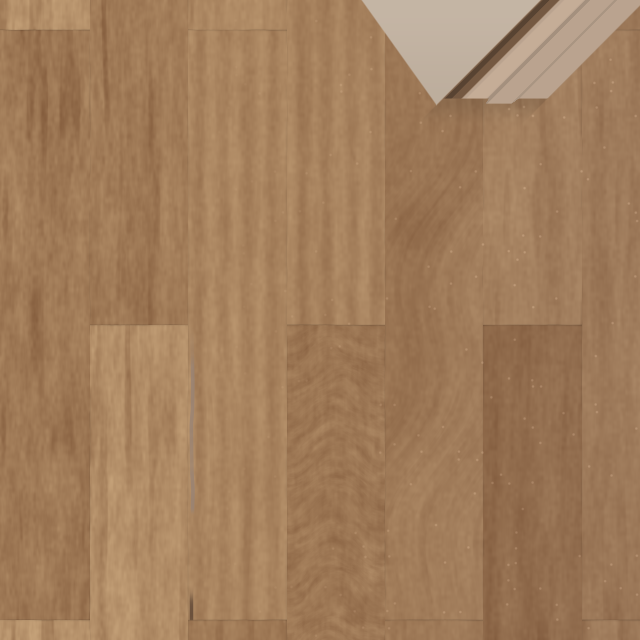
A three.js fragment shader for this texture:

```glsl
varying vec2 vUv;

const float COLUMNS = 6.508;
const float COLUMN_SHIFT = 0.085;
const float PLANK_LENGTH = 0.922;
const float FIRST_JOINT = 0.031;
const float SOFT = 0.0015;
const vec3 DARK_WOOD = vec3(0.51, 0.355, 0.232);
const vec3 LIGHT_WOOD = vec3(0.755, 0.615, 0.457);
const vec3 DOOR_PAINT = vec3(0.77, 0.71, 0.645);
const vec3 FRAME_PAINT = vec3(0.73, 0.64, 0.56);
const vec3 GAP_BROWN = vec3(0.46, 0.35, 0.26);

float hash(vec2 p) {
  vec3 q = fract(p.xyx * 0.1031);
  q += dot(q, q.yzx + 33.33);
  return fract((q.x + q.y) * q.z);
}

float noise(vec2 p) {
  vec2 i = floor(p), f = fract(p);
  f = f * f * (3.0 - 2.0 * f);
  return mix(mix(hash(i), hash(i + vec2(1.0, 0.0)), f.x),
             mix(hash(i + vec2(0.0, 1.0)), hash(i + 1.0), f.x), f.y);
}

float fbm(vec2 p) {
  float sum = 0.0, amp = 0.5;
  for (int i = 0; i < 4; i++) {
    sum += amp * noise(p);
    p = p * 2.03 + 17.0;
    amp *= 0.5;
  }
  return sum / 0.9375;
}

float line(float d, float halfWidth, float soft) {
  return 1.0 - smoothstep(halfWidth, halfWidth + soft, abs(d));
}

float band(float x, float lo, float hi) {
  return smoothstep(lo - SOFT, lo + SOFT, x) * (1.0 - smoothstep(hi - SOFT, hi + SOFT, x));
}

// 1 where two whole numbers agree
float same(float a, float b) {
  return 1.0 - step(0.5, abs(a - b));
}

float pick(vec4 a, vec4 b, float i) {
  vec4 first = vec4(same(i, 0.0), same(i, 1.0), same(i, 2.0), same(i, 3.0));
  vec4 last = vec4(same(i, 4.0), same(i, 5.0), same(i, 6.0), same(i, 7.0));
  return dot(a, first) + dot(b, last);
}

float plankTone(vec2 id) {
  float lower = pick(vec4(0.82, 0.75, 0.42, 0.39), vec4(0.44, 0.24, 0.50, 0.5), id.x);
  float middle = pick(vec4(0.45, 0.44, 0.60, 0.56), vec4(0.43, 0.52, 0.48, 0.5), id.x);
  float upper = pick(vec4(0.76, 0.5, 0.70, 0.5), vec4(0.46, 0.5, 0.46, 0.5), id.x);
  return id.y < -0.5 ? lower : (id.y < 0.5 ? middle : upper);
}

// Tone offset from the grain of one plank
float grain(vec2 uv, vec2 id, float across) {
  float swirled = same(id.x, 4.0) * same(id.y, 0.0);
  float striped = same(id.y, 0.0) * (same(id.x, 2.0) + same(id.x, 3.0));
  float rippled = same(id.x, 3.0) * same(id.y, -1.0);
  float crisp = 1.0 - 0.5 * smoothstep(0.15, 0.45, uv.x);
  float curve = 0.60 + 0.26 * (uv.y - 0.15) + 0.03 * sin(16.0 * (uv.y - 0.29));
  vec2 p = uv - vec2(curve * swirled, 0.0);
  p.x += 0.012 * (noise(uv * vec2(7.0, 4.0) + id * 9.0) - 0.5);
  vec2 seed = id * vec2(13.0, 29.0) + 60.0;

  float plain = 1.0 - 0.7 * rippled - 0.45 * swirled - 0.5 * striped;
  float tone = 0.36 * plain * (fbm(p * vec2(34.0, 3.0) + seed) - 0.5);
  tone += 0.36 * crisp * (fbm(p * vec2(120.0, 20.0) + seed) - 0.5);
  tone += 0.16 * crisp * (noise(uv * vec2(240.0, 80.0) + seed) - 0.5);
  tone += 0.10 * (noise(uv * 150.0) - 0.5);
  tone += 0.12 * (fbm(uv * 9.0 + seed) - 0.5);
  tone -= 0.22 * plain * crisp * smoothstep(0.64, 0.9, noise(p * vec2(85.0, 6.0) + seed));

  // Even stripes, short ripples and a flowing knot
  float wander = 0.35 * noise(vec2(uv.y * 3.0, id.x));
  tone += striped * 0.10 * sin(6.2832 * (across * 4.0 + wander));
  float bow = uv.y + 0.018 * cos(6.2832 * across) + 0.02 * noise(uv * 22.0);
  tone += rippled * 0.50 * (fbm(vec2(uv.x * 38.0, bow * 85.0)) - 0.5);
  tone += swirled * 0.11 * (smoothstep(-0.015, 0.015, p.x) - 0.5);
  vec2 knot = (uv - vec2(0.64, 0.65)) * vec2(24.0, 22.0);
  return tone - swirled * 0.16 * exp(-dot(knot, knot));
}

vec3 woodFloor(vec2 uv) {
  float x = uv.x * COLUMNS + COLUMN_SHIFT;
  float column = floor(x), across = fract(x);
  float y = (uv.y - FIRST_JOINT) / PLANK_LENGTH - 0.5 * mod(column, 2.0);
  vec2 id = vec2(column, floor(y));
  float tone = plankTone(id) + grain(uv, id, across) + 0.03;
  vec3 color = mix(DARK_WOOD, LIGHT_WOOD, tone);
  color *= mix(vec3(1.0), vec3(0.98, 0.99, 1.03), smoothstep(0.4, 1.0, uv.x));

  // Faint broken seams, end joints and one worn open gap
  float side = (across - step(0.5, across)) / COLUMNS;
  float end = (fract(y) - step(0.5, fract(y))) * PLANK_LENGTH;
  float seamWear = smoothstep(0.35, 0.75, noise(vec2(uv.y * 35.0, column)));
  float jointWear = 0.3 + 0.7 * noise(vec2(uv.x * 45.0, id.y));
  color *= 1.0 - 0.05 * seamWear * line(side, 0.0003, 0.0025);
  color *= 1.0 - 0.11 * jointWear * line(end, 0.0004, 0.0024);
  float worn = line(uv.x - 0.302 + 0.003 * noise(vec2(uv.y * 30.0, 2.0)), 0.0018, 0.002);
  worn *= band(uv.y, FIRST_JOINT, 0.545) * smoothstep(0.15, 0.5, noise(vec2(uv.y * 22.0, 5.0)));
  vec3 gapColor = mix(vec3(0.34, 0.25, 0.19), vec3(0.59, 0.51, 0.46), smoothstep(0.06, 0.14, uv.y));
  color = mix(color, gapColor, 0.75 * worn);

  // Pale dust flecks
  vec2 cell = floor(uv * 80.0);
  vec2 center = 0.3 + 0.4 * vec2(hash(cell + 3.0), hash(cell + 71.0));
  float fleck = step(0.95, hash(cell)) * (1.0 - smoothstep(0.04, 0.25, length(fract(uv * 80.0) - center)));
  return color + 0.09 * fleck * smoothstep(0.2, 0.8, uv.x);
}

// Door corner, dark gap and moulded frame
vec3 addDoor(vec3 color, vec2 uv) {
  vec2 p = uv - vec2(0.682, 0.836);
  float left = dot(p, vec2(0.814, 0.581));
  float right = dot(p, vec2(0.709, -0.705));
  float door = smoothstep(-SOFT, SOFT, min(left, -right));
  float foot = 0.846 - 0.008 * band(right, 0.052, 0.083);
  float aboveFoot = smoothstep(foot - SOFT, foot + SOFT, uv.y);
  color *= 1.0 - 0.10 * band(right, 0.0, 0.116) * smoothstep(0.80, 0.845, uv.y);
  color = mix(color, GAP_BROWN * (1.0 - 0.25 * line(right - 0.006, 0.003, SOFT)), band(right, 0.0, 0.021) * aboveFoot);
  vec3 frame = FRAME_PAINT * (1.0 + 0.06 * band(right, 0.026, 0.048));
  frame *= 1.0 - 0.12 * line(right - 0.052, 0.002, SOFT) - 0.09 * line(right - 0.083, 0.001, SOFT);
  color = mix(color, frame, band(right, 0.021, 0.116) * aboveFoot);
  return mix(color, DOOR_PAINT - 0.03 * (1.0 - smoothstep(0.83, 1.0, uv.y)), door);
}

void main() {
  gl_FragColor = vec4(addDoor(woodFloor(vUv), vUv), 1.0);
}
```
